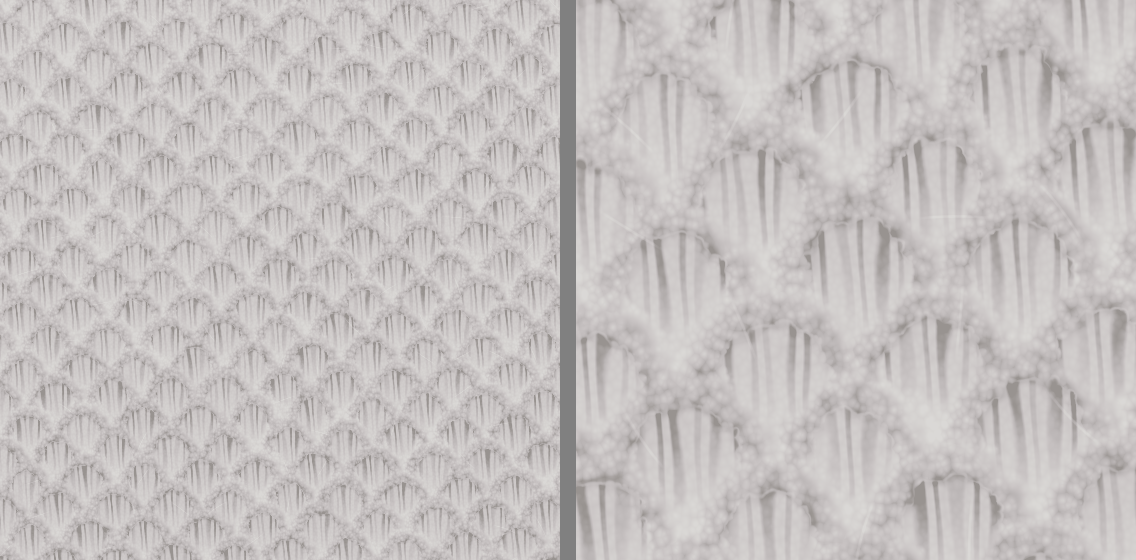
Left, the full canvas; right, a detail of the centre.
This texture is drawn by a WebGL 1 fragment shader. Its source:

```glsl
precision highp float;
// Pale knitted spacer mesh: staggered arched openings with upright threads inside.
// Each opening adds a fuzzy grey arch, a shadowed rim and stripes to a tone map;
// cellular noise gives the pile, and the tone is coloured by a four-step ramp.

uniform vec2 u_resolution;

#define REPEATS vec2(9.75, 10.05)   // openings across and up, per sub-lattice
#define ORIGIN vec2(0.052, 0.128)   // centre of one opening
#define TILT 0.047                  // lattice rotation, radians
#define JITTER 0.11                 // position scatter, in cells
#define HOLE_SIZE vec2(0.31, 0.35)  // half width and height, in cells
#define THREAD_PITCH 0.108          // spacing of threads, in cells
#define PILE_SCALE 10.0             // yarn bumps per cell
#define LIGHT vec3(0.84, 0.83, 0.822)
#define MID vec3(0.79, 0.77, 0.77)
#define SHADE vec3(0.73, 0.71, 0.71)
#define DEEP vec3(0.62, 0.60, 0.59)

const float TAU = 6.2832;

vec2 hash2(vec2 p) {
  vec2 q = vec2(dot(p, vec2(12.71, 31.17)), dot(p, vec2(26.95, 18.33)));
  return fract(sin(q) * 4375.85);
}

// Distance to the nearest scattered point.
float cellular(vec2 p) {
  vec2 cell = floor(p), f = p - cell;
  float nearest = 2.0;
  for (int j = -1; j <= 1; j++)
    for (int i = -1; i <= 1; i++) {
      vec2 o = vec2(float(i), float(j));
      vec2 d = o + hash2(cell + o) - f;
      nearest = min(nearest, dot(d, d));
    }
  return sqrt(nearest);
}

// Faint loose hair: one short bent segment in some cells.
float strayFibre(vec2 p) {
  vec2 cell = floor(p), rnd = hash2(cell + 41.0);
  vec2 d = p - cell - 0.5;
  float a = rnd.x * TAU;
  d = mat2(cos(a), -sin(a), sin(a), cos(a)) * d;
  d.y += 0.5 * d.x * d.x * (rnd.y - 0.5);
  float along = 1.0 - smoothstep(0.15, 0.4, abs(d.x));
  return along * (1.0 - smoothstep(0.004, 0.02, abs(d.y))) * step(0.55, rnd.y);
}

// Tone 0 to 3 runs from lit pile to the deepest gap.
vec3 toneRamp(float t) {
  vec3 c = mix(LIGHT, MID, clamp(t, -0.3, 1.0));
  c = mix(c, SHADE, clamp(t - 1.0, 0.0, 1.0));
  return mix(c, DEEP, clamp(t - 2.0, 0.0, 1.2));
}

void main() {
  vec2 uv = gl_FragCoord.xy / u_resolution;
  float ct = cos(TILT), st = sin(TILT);
  vec2 p = mat2(ct, -st, st, ct) * (uv - ORIGIN) * REPEATS;

  // Pile grain, also used to fray the edges
  float bumps = cellular(p * PILE_SCALE) - 0.45;
  float fuzz = cellular(p * PILE_SCALE * vec2(2.3, 1.9) + 7.3) - 0.45;
  float drift = sin(p.x * 2.3 + sin(p.y * 1.7)) * sin(p.y * 2.9 + sin(p.x * 1.3));
  vec2 bent = p + 0.014 * sin(p.yx * vec2(19.0, 23.0) + 2.0 * sin(p * 11.0));
  vec2 fray = 0.04 * vec2(fuzz, bumps);

  float arch = 0.0, opening = 0.0, rim = 0.0, inside = 0.0;
  for (int k = 0; k < 2; k++) {
    float shift = 0.5 * float(k);
    vec2 nearest = floor(p - shift + 0.5) + shift;
    for (int j = -1; j <= 1; j++)
      for (int i = -1; i <= 1; i++) {
        vec2 centre = nearest + vec2(float(i), float(j));
        vec2 rnd = hash2(centre), vary = hash2(centre + 17.5);
        vec2 middle = centre + JITTER * (rnd - 0.5);
        vec2 d = bent + fray - middle;

        // Dome above, tapering below
        vec2 size = HOLE_SIZE * (0.86 + 0.22 * vary);
        float taper = 1.0 + 0.9 * max(-d.y - 0.04, 0.0);
        float r = length(d * vec2(taper, 1.0) / size);
        float upper = smoothstep(-0.16, 0.14, d.y);

        float band = smoothstep(0.88, 1.04, r) * (1.0 - smoothstep(1.25, 1.72, r));
        arch = max(arch, band * smoothstep(-0.2, 0.08, d.y));
        float soft = mix(0.4, 0.09, upper);
        float cover = 1.0 - smoothstep(1.0 - soft, 1.0 + 0.3 * soft, r);
        cover *= 0.84 + 0.16 * smoothstep(0.0, 0.4, rnd.y);
        float edge = (r - 0.95) / 0.12;
        rim = max(rim, exp(-edge * edge) * smoothstep(-0.06, 0.2, d.y) * (0.7 + 0.3 * vary.x));

        // Upright threads with dark gaps, fading downward and fanning slightly
        vec2 t = p - middle;
        float across = t.x * (1.0 - 0.25 * t.y) + 0.05 * (rnd.y - 0.5) * t.y;
        float uneven = 0.16 * sin(t.x * 27.0 + vary.y * TAU) + 0.07 * sin(t.y * 8.0 + t.x * 19.0);
        float wave = 0.5 + 0.5 * cos(TAU * (across / THREAD_PITCH + rnd.y + uneven));
        float depth = smoothstep(-0.36, 0.24, t.y);
        float strength = 0.8 + 0.35 * sin(t.x * 17.0 + rnd.x * TAU);
        float gap = smoothstep(0.3, 0.95, wave) * mix(0.7, 2.3, depth) * strength;
        inside = mix(inside, 0.05 + 0.65 * depth + gap, cover);
        opening = max(opening, cover);
      }
  }

  // Combine pile, arches, openings and rims
  float tone = -0.05 + 0.16 * drift + 0.8 * bumps + 0.7 * fuzz;
  tone = mix(tone, 1.5 + 0.2 * drift + 2.1 * bumps + 1.3 * fuzz, arch);
  tone = mix(tone, inside + 0.5 * fuzz, opening);
  tone += 1.15 * rim * (1.0 + bumps);
  tone -= 0.6 * strayFibre(p * 1.6 + 0.3);
  tone += 0.25 * (0.5 - uv.y);

  gl_FragColor = vec4(toneRamp(tone), 1.0);
}
```
